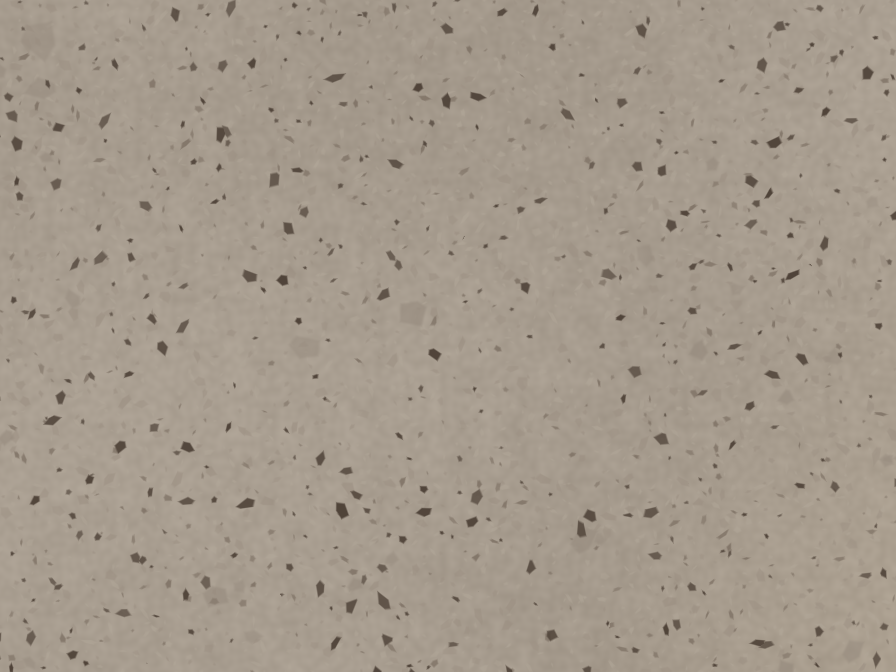
A Shadertoy shader for this texture:

```glsl
// Terrazzo slab: small dark stone chips over a warm beige ground with faint flecks.
// Each layer scatters random convex polygons on a jittered grid; gradient noise
// mottles the ground, varies the chip density and tints the light.

const float TAU = 6.2831853;

vec3 hash3(vec2 cell, float seed) {
    vec3 q = fract(vec3(cell.xyx + seed * 17.3) * vec3(0.1031, 0.1030, 0.0973));
    q += dot(q, q.yxz + 33.33);
    return fract((q.xxy + q.yzz) * q.zyx);
}

vec2 gradientAt(vec2 cell) {
    float angle = TAU * hash3(cell, 5.0).x;
    return vec2(cos(angle), sin(angle));
}

float gradientNoise(vec2 p) {
    vec2 i = floor(p), f = fract(p);
    vec2 u = f * f * f * (f * (f * 6.0 - 15.0) + 10.0);
    vec2 e = vec2(0.0, 1.0);
    float low = mix(dot(gradientAt(i), f), dot(gradientAt(i + e.yx), f - e.yx), u.x);
    float high = mix(dot(gradientAt(i + e), f - e), dot(gradientAt(i + e.yy), f - e.yy), u.x);
    return mix(low, high, u.y);
}

// Approximate signed distance to a stretched, irregular five-sided chip
float chipDistance(vec2 p, float radius, float stretch, vec2 cell, float seed) {
    float turn = TAU * hash3(cell, seed + 3.0).x;
    float c = cos(turn), s = sin(turn);
    p = mat2(c, -s, s, c) * p * vec2(1.0 / stretch, stretch);
    float d = -1.0;
    for (int k = 0; k < 5; k++) {
        vec3 h = hash3(cell, seed + 10.0 + float(k));
        float angle = TAU * (float(k) + 0.6 * h.x) / 5.0;
        d = max(d, dot(p, vec2(cos(angle), sin(angle))) - radius * mix(0.7, 1.2, h.y));
    }
    return d;
}

// Coverage of one layer of scattered chips; strength varies from chip to chip
float chips(vec2 p, float cells, float density, vec2 radii, float maxStretch, float soft, float seed) {
    vec2 home = floor(p * cells);
    float cover = 0.0;
    for (int y = -1; y <= 1; y++)
    for (int x = -1; x <= 1; x++) {
        vec2 cell = home + vec2(x, y);
        vec3 place = hash3(cell, seed);
        if (place.z > density) continue;
        vec3 look = hash3(cell, seed + 1.0);
        float radius = mix(radii.x, radii.y, look.x * look.x);
        float stretch = mix(1.0, maxStretch, look.y);
        float d = chipDistance(p - (cell + place.xy) / cells, radius, stretch, cell, seed);
        cover = max(cover, smoothstep(soft, -soft, d) * mix(0.65, 1.0, look.z));
    }
    return cover;
}

void mainImage(out vec4 fragColor, in vec2 fragCoord) {
    vec2 p = fragCoord / iResolution.y;
    float soft = max(0.0018, 0.7 / iResolution.y);

    // Mottled ground with slow changes of light
    vec3 color = vec3(0.657, 0.615, 0.562);
    color += 0.035 * gradientNoise(p * 1.7 + 4.0);
    color += 0.022 * gradientNoise(p * 24.0) + 0.030 * gradientNoise(p * 75.0 + 9.0);
    color += vec3(0.004, 0.0, -0.010) * smoothstep(0.7, 1.5, p.x - 0.5 * p.y);

    // Pale splinters and faint grey-beige grains
    float splinters = chips(p, 46.0, 0.55, vec2(0.0015, 0.005), 1.8, soft, 20.0);
    color = mix(color, vec3(0.695, 0.655, 0.598), 0.6 * splinters);
    float grains = chips(p, 36.0, 0.5, vec2(0.002, 0.008), 1.5, soft, 50.0);
    color = mix(color, vec3(0.610, 0.562, 0.510), 0.65 * grains);

    // A few large, soft pebbles
    float pebbles = chips(p, 9.0, 0.22, vec2(0.008, 0.021), 1.15, 0.003, 80.0);
    color = mix(color, vec3(0.590, 0.545, 0.495), 0.7 * pebbles);

    // Brown slivers and dark chips, thinner in some areas
    float crowding = gradientNoise(p * 3.2 + 11.0);
    float slivers = chips(p, 30.0, 0.42 + 0.3 * crowding, vec2(0.0015, 0.005), 1.7, soft, 110.0);
    color = mix(color, vec3(0.490, 0.440, 0.390), 0.85 * slivers);
    float darkChips = chips(p, 24.0, 0.47 + 0.5 * crowding, vec2(0.002, 0.0085), 1.5, soft, 140.0);
    color = mix(color, vec3(0.310, 0.262, 0.222), darkChips);

    fragColor = vec4(color, 1.0);
}
```
